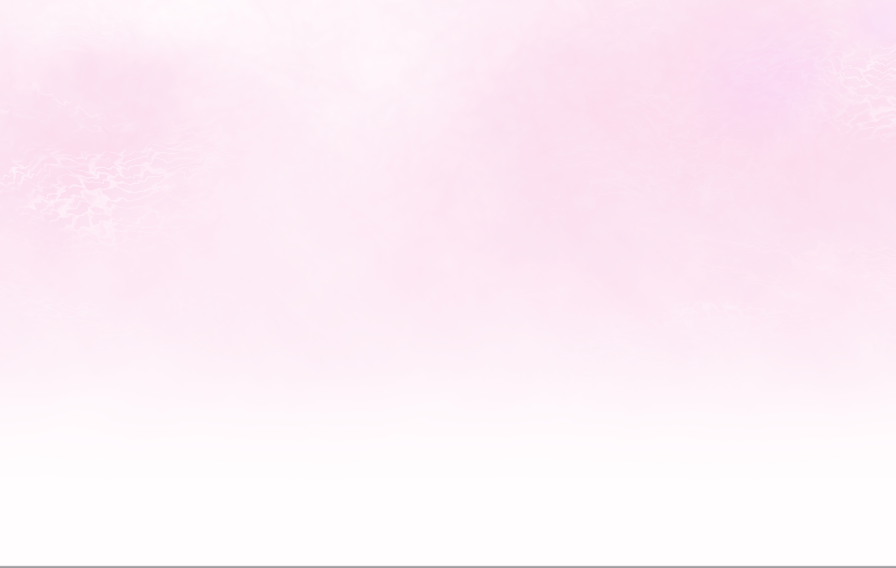
Give the GLSL for this background, as a WebGL 1 fragment shader.

```glsl
precision highp float;

uniform vec2 u_resolution;

const vec3 PAPER = vec3(1.0, 0.992, 0.996);
const vec3 PINK = vec3(0.985, 0.850, 0.925);
const vec3 LILAC = vec3(0.975, 0.820, 0.955);
const vec3 RULE = vec3(0.62, 0.61, 0.62);
const float FADE_LOW = 0.12;
const float FADE_HIGH = 0.50;
const float BASE_TINT = 0.46;
const float MOTTLE = 0.10;
const float GRAIN = 0.11;
const float RULE_HEIGHT = 0.0035;
const vec2 STREAK_SCALE = vec2(22.0, 75.0);
const vec2 GRAIN_SCALE = vec2(34.0, 42.0);

vec2 hash2(vec2 p) {
  vec2 q = vec2(dot(p, vec2(127.1, 311.7)), dot(p, vec2(269.5, 183.3)));
  return fract(sin(q) * 43758.5);
}

// Distances to the nearest and second nearest cell points
vec2 cellular(vec2 p) {
  vec2 cell = floor(p);
  vec2 local = fract(p);
  vec2 nearest = vec2(8.0);
  for (int j = -1; j <= 1; j++) {
    for (int i = -1; i <= 1; i++) {
      vec2 offset = vec2(float(i), float(j));
      float d = length(offset + hash2(cell + offset) - local);
      nearest.y = min(nearest.y, max(nearest.x, d));
      nearest.x = min(nearest.x, d);
    }
  }
  return nearest;
}

// Layered sines, roughly -1 to 1
float cloud(vec2 p) {
  float sum = 0.0;
  float weight = 0.5;
  for (int i = 0; i < 5; i++) {
    p += 0.6 * sin(p.yx * 1.3 + float(i) * 1.7);
    sum += weight * sin(p.x) * cos(p.y);
    p = mat2(1.6, 1.2, -1.2, 1.6) * p + 2.3;
    weight *= 0.6;
  }
  return sum;
}

// Soft elliptical patch
float glow(vec2 uv, vec2 center, vec2 radius) {
  vec2 d = (uv - center) / radius;
  return exp(-dot(d, d));
}

void main() {
  vec2 uv = gl_FragCoord.xy / u_resolution;
  vec2 p = vec2(uv.x * u_resolution.x / u_resolution.y, uv.y);
  float fade = smoothstep(FADE_LOW, FADE_HIGH, uv.y);

  // Broad tint patches
  float tint = BASE_TINT;
  tint += 0.36 * glow(uv, vec2(0.09, 0.73), vec2(0.17, 0.16));
  tint += 0.20 * glow(uv, vec2(0.13, 0.88), vec2(0.10, 0.05));
  tint += 0.40 * glow(uv, vec2(0.84, 0.78), vec2(0.25, 0.30));
  tint += 0.14 * glow(uv, vec2(0.60, 0.72), vec2(0.13, 0.25));
  tint -= 0.30 * glow(uv, vec2(0.24, 1.00), vec2(0.23, 0.13));
  tint -= 0.16 * glow(uv, vec2(0.43, 0.87), vec2(0.10, 0.18));

  // Mottled wash and fine plaster grain
  vec2 warp = vec2(cloud(p * 9.0), cloud(p * 9.0 + 4.0));
  float grain = cellular(p * GRAIN_SCALE + warp * 2.0).x - 0.45;
  tint += MOTTLE * (cloud(p * 8.0 + 1.0) + 0.5 * cloud(p * vec2(30.0, 24.0)));
  tint += GRAIN * grain * smoothstep(0.35, 0.85, uv.y);

  // Pale brushed streaks along cell borders
  vec2 cells = cellular(p * STREAK_SCALE + warp * vec2(1.2, 3.0));
  float streak = 1.0 - smoothstep(0.0, 0.28, cells.y - cells.x);
  float brushed = glow(uv, vec2(0.05, 0.72), vec2(0.14, 0.17));
  brushed += 0.35 * glow(uv, vec2(0.15, 0.46), vec2(0.10, 0.06));
  brushed += 0.45 * glow(uv, vec2(0.79, 0.50), vec2(0.08, 0.05));
  brushed += 0.40 * glow(uv, vec2(0.72, 0.92), vec2(0.08, 0.07));
  brushed += 0.50 * glow(uv, vec2(0.98, 0.85), vec2(0.05, 0.13));
  brushed += 0.15 * smoothstep(0.45, 0.75, uv.x) * fade;
  brushed *= smoothstep(-0.35, 0.55, cloud(p * vec2(7.0, 18.0)));
  tint -= 0.55 * streak * brushed;

  // Lilac bloom toward the upper right
  float lilac = 0.75 * glow(uv, vec2(0.86, 0.87), vec2(0.07, 0.10));
  lilac += 0.8 * glow(uv, vec2(0.99, 0.97), vec2(0.04, 0.06));
  lilac *= 0.8 + 0.4 * cloud(p * 14.0);
  vec3 wash = mix(PINK, LILAC, clamp(lilac, 0.0, 1.0));
  vec3 color = mix(PAPER, wash, clamp(tint * fade, 0.0, 1.1));

  // Thin rule along the lower edge
  float pixel = 1.0 / u_resolution.y;
  float rule = 1.0 - smoothstep(RULE_HEIGHT - pixel, RULE_HEIGHT + pixel, uv.y);
  color = mix(color, RULE, rule);

  gl_FragColor = vec4(clamp(color, 0.0, 1.0), 1.0);
}
```
